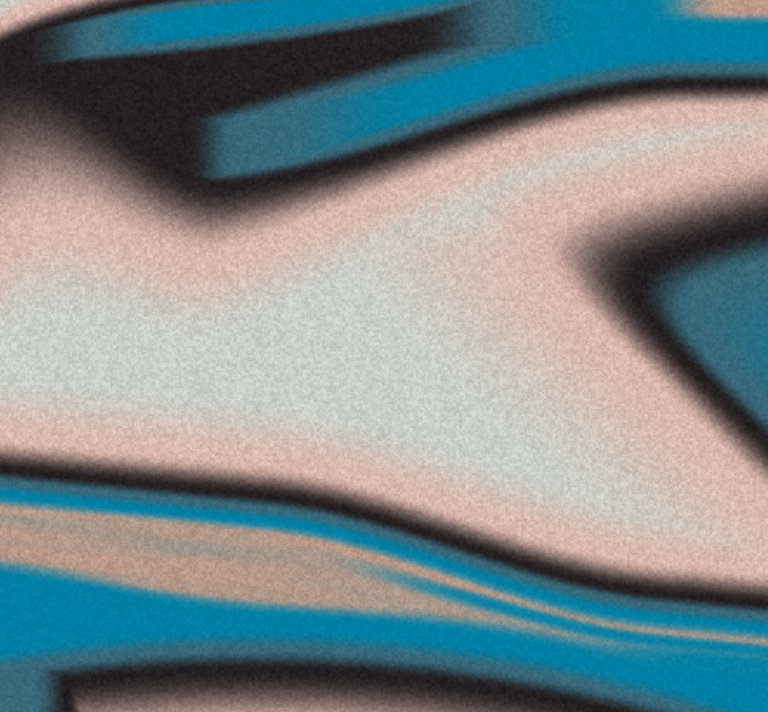
A WebGL 1 fragment shader for this background:

```glsl
precision highp float;
uniform vec2 u_resolution;

float hash(vec2 p) {
  vec3 a = fract(vec3(p.xyx) * 0.1031);
  a += dot(a, a.yzx + 33.33);
  return fract((a.x + a.y) * a.z);
}

float noise(vec2 p) {
  vec2 i = floor(p), f = fract(p);
  f = f * f * (3.0 - 2.0 * f);
  return mix(mix(hash(i), hash(i + vec2(1.0, 0.0)), f.x),
             mix(hash(i + vec2(0.0, 1.0)), hash(i + 1.0), f.x), f.y);
}

// Colour ramp: 0 grey, 1 pink, 2 black, 3 steel, 4 blue, 5 tan
vec3 ramp(float level) {
  vec3 color = mix(vec3(0.79, 0.81, 0.78), vec3(0.86, 0.72, 0.68), smoothstep(0.0, 1.0, level));
  color = mix(color, vec3(0.14, 0.12, 0.125), smoothstep(1.0, 2.0, level));
  color = mix(color, vec3(0.22, 0.41, 0.48), smoothstep(2.0, 3.0, level));
  color = mix(color, vec3(0.0, 0.50, 0.65), smoothstep(3.0, 4.0, level));
  return mix(color, vec3(0.74, 0.60, 0.53), smoothstep(4.0, 5.0, level));
}

// Layered stream along the bottom; y runs downward
float lowerStream(float x, float y) {
  float edge = 0.66 + 0.108 * x + 0.081 * smoothstep(0.35, 0.85, x);
  float d = y - edge;
  if (d < 0.0) return d > -0.045 ? 2.0 + d / 0.045 : max(0.0, 1.0 + (d + 0.045) / 0.09);

  float level = 2.0 + 2.0 * clamp(d / 0.034, 0.0, 1.0) + smoothstep(0.032, 0.056, d);
  float tanEnd = 0.138 + 0.02 * smoothstep(0.0, 0.3, x) - 0.065 * smoothstep(0.33, 0.75, x);
  level -= smoothstep(tanEnd - 0.018, tanEnd + 0.014, d);

  // Blue streaks inside the tan layer
  float streak = (d - 0.078 + 0.012 * smoothstep(0.45, 0.75, x)) / 0.011;
  level -= 0.85 * exp(-streak * streak) * smoothstep(0.4, 0.65, x) * step(4.0, level);
  level -= 0.3 * noise(vec2(x * 4.0, d * 90.0)) * smoothstep(4.0, 5.0, level);
  level = mix(level, min(level, 4.1), smoothstep(0.065, 0.085, d) * smoothstep(0.7, 0.95, x));

  // Dark fold at the bottom edge
  float fold = y - 0.94 - 0.27 * (x - 0.33) * (x - 0.33);
  float fall = 2.0 - fold / (fold < 0.0 ? 0.028 : 0.09);
  return min(level, max(fall, 3.0 - 3.0 * smoothstep(0.03, 0.18, x)));
}

// Blue tongues and their dark surround along the top
float upperTongues(float x, float y) {
  float edge = 0.262 - 0.145 * smoothstep(0.24, 0.9, x) - 0.17 * (1.0 - smoothstep(0.0, 0.3, x));
  float d = y - edge;
  float width = 0.03 + 0.22 * exp(-4.0 * x);
  float outer = d < width ? 2.0 - d / width
                          : 1.0 - (d - width) / (0.05 + 0.09 * (1.0 - x));
  if (d > 0.0) return max(0.0, outer);

  float crest = 0.1 * exp(-5.0 * x) - 0.036;
  if (y < crest) return max(0.0, 2.0 - (crest - y) / 0.03);

  float bandTop = 0.095 - 0.035 * x - 0.15 * x * x;
  float bandBottom = 0.155 - 0.32 * (x - 0.27);
  float large = min(-d / 0.02, (y - bandBottom) / 0.028);
  large = min(large, smoothstep(0.23, 0.32, x) + smoothstep(0.3, 0.6, x));
  float small = min((bandTop - y) / 0.015, (y - crest) / 0.012);
  small = min(small, 2.0 * smoothstep(0.0, 0.25, x));
  float fade = min(2.0 * smoothstep(0.5, 0.8, x), -d / 0.02);
  float level = 2.0 + max(max(large, small), max(fade, 0.0));
  return level + smoothstep(0.82, 0.96, x) * (1.0 - smoothstep(0.012, 0.04, y));
}

// Rounded dark tongue entering from the right
float rightTongue(float x, float y) {
  float d = y - 0.337 - 0.5 * (x - 0.7);
  float lower = smoothstep(0.0, 0.12, d);
  float h = x - 0.7 - mix(1.35, 1.8, lower) * (sqrt(d * d + 0.0025) - 0.05);
  if (h < 0.0) return max(0.0, 1.0 + h / mix(0.12, 0.5, lower));
  return 1.0 + clamp(h / 0.13, 0.0, 1.0) + clamp((h - 0.13) / 0.065, 0.0, 1.0)
       + 0.4 * clamp((h - 0.195) / 0.1, 0.0, 1.0);
}

void main() {
  vec2 uv = gl_FragCoord.xy / u_resolution;
  float x = uv.x, y = 1.0 - uv.y;
  float level = max(lowerStream(x, y), max(upperTongues(x, y), rightTongue(x, y)));
  vec3 color = ramp(level);

  // Fine paper grain
  vec2 g = uv * vec2(1.08, 1.0);
  float grain = noise(g * 230.0) + noise(g * 410.0 + 17.0) - 1.0;
  color += grain * (0.035 + 0.055 * color.r);
  gl_FragColor = vec4(clamp(color, 0.0, 1.0), 1.0);
}
```
